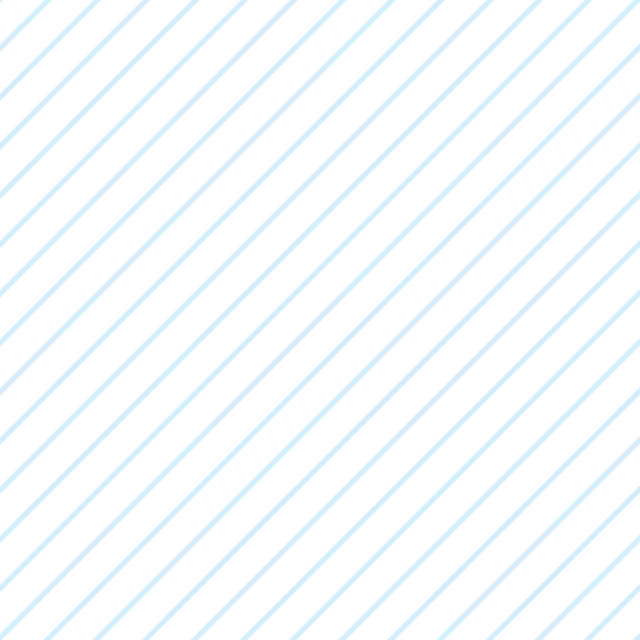
Give the GLSL for this pattern, as a three.js fragment shader.

```glsl
// Thin pale blue diagonal stripes rising to the right on white.
// The diagonal coordinate is repeated about 13 times per side, and the distance
// to the nearest stripe centre gives a soft line with a faint patchy tint.

varying vec2 vUv;

float hash(vec2 cell) {
  return fract(sin(dot(cell, vec2(127.1, 311.7))) * 43758.5453);
}

float valueNoise(vec2 p) {
  vec2 cell = floor(p);
  vec2 f = fract(p);
  f = f * f * (3.0 - 2.0 * f);
  return mix(mix(hash(cell), hash(cell + vec2(1.0, 0.0)), f.x),
             mix(hash(cell + vec2(0.0, 1.0)), hash(cell + vec2(1.0, 1.0)), f.x), f.y);
}

// Distance across the canvas to the nearest stripe centre
float stripeDistance(vec2 p) {
  float period = 0.07676;
  float diagonal = p.x + 1.0 - p.y + 0.0013;
  float offset = fract(diagonal / period + 0.5) - 0.5;
  return abs(offset) * period * 0.7071;
}

void main() {
  // Soft-edged stripe
  float stripe = 1.0 - smoothstep(0.0015, 0.0065, stripeDistance(vUv));

  // Slight drift from sky blue towards lavender
  vec3 skyBlue = vec3(0.82, 0.94, 0.985);
  vec3 lavenderBlue = vec3(0.835, 0.92, 0.975);
  vec3 ink = mix(skyBlue, lavenderBlue, valueNoise(vUv * 14.0));

  gl_FragColor = vec4(mix(vec3(1.0), ink, stripe), 1.0);
}
```
